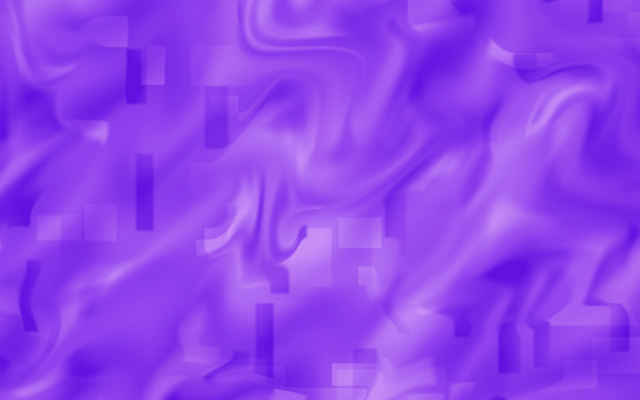
Reproduce this background procedurally as a WebGL 2 fragment shader.

```glsl
#version 300 es
precision highp float;

uniform vec2 u_resolution;
out vec4 outColor;

const vec3 DEEP_VIOLET = vec3(0.38, 0.07, 0.88);
const vec3 MID_VIOLET = vec3(0.57, 0.27, 0.93);
const vec3 PALE_LILAC = vec3(0.78, 0.56, 0.965);
const vec3 WARM_ORCHID = vec3(0.66, 0.29, 0.90);

const vec2 STREAK_DIR = vec2(0.69, 0.72);
const float STREAK_STRETCH = 0.58;   // share of detail removed along a streak
const float SHEAR = 0.08;
const float WARP_STRENGTH = 0.46;
const float WARP_FREQUENCY = 6.5;
const float SINE_FREQUENCY = 11.5;
const float SINE_FALLOFF = 0.75;
const float CALM_SCALE = 0.45;
const float CRISP_EDGE = 0.0025;
const float SMEARED_EDGE = 0.02;
const float DARK_EDGE = 0.006;
const float SINE_CONTRAST = 0.88;
const float LIGHT_CONTRAST = 1.4;
const float DARK_CONTRAST = 2.1;
const float PANEL_CONTRAST = 0.7;
const float TONE_BIAS = 0.08;
const float TONE_RANGE = 2.7;

vec4 hash4(vec2 cell, float seed) {
  vec4 h = fract(vec4(cell.xyx, seed) * vec4(0.1031, 0.1030, 0.0973, 0.1099) + seed * 0.137);
  h += dot(h, h.wzxy + 33.33);
  return fract((h.xxyz + h.yzzw) * h.zywx);
}

// Rotated sine octaves, each bent by a slower crossing wave
float layeredSines(vec2 p) {
  float sum = 0.0, amplitude = 1.0, frequency = SINE_FREQUENCY, angle = 0.6;
  for (int i = 0; i < 4; i++) {
    vec2 dir = vec2(cos(angle), sin(angle));
    float bend = 1.3 * sin(dot(p, vec2(-dir.y, dir.x)) * frequency * 0.7 + angle * 3.0);
    sum += amplitude * sin(dot(p, dir) * frequency + bend + angle * 5.0);
    amplitude *= SINE_FALLOFF;
    frequency *= 1.63;
    angle += 2.4;
  }
  return sum;
}

// Folding currents, sheared along the streak direction
vec2 flowWarp(vec2 p) {
  float across = dot(p, vec2(-STREAK_DIR.y, STREAK_DIR.x));
  float along = dot(p, STREAK_DIR);
  p += STREAK_DIR * SHEAR * sin(across * 17.0 + 1.4 * sin(along * 4.0 + 0.8));
  float frequency = WARP_FREQUENCY;
  for (int i = 0; i < 4; i++) {
    float phase = float(i) * 1.9;
    p += WARP_STRENGTH / frequency * sin(frequency * p.yx + vec2(phase + 0.7, phase * 1.3 + 2.1));
    frequency *= 1.6;
  }
  return p;
}

// One shaded rectangle per cell, sizes given relative to the cell
float blocks(vec2 p, float size, vec2 minHalf, vec2 maxHalf, float edge, float seed) {
  p /= size;
  edge /= size;
  vec2 home = floor(p);
  float sum = 0.0;
  for (int y = -1; y <= 1; y++) {
    for (int x = -1; x <= 1; x++) {
      vec2 cell = home + vec2(x, y);
      vec4 h = hash4(cell + 40.0, seed);
      vec4 shade = hash4(cell + 40.0, seed + 5.3);
      vec2 halfSize = mix(minHalf, maxHalf, h.zw);
      vec2 offset = p - cell - h.xy;
      vec2 cover = smoothstep(-edge, edge, halfSize - abs(offset));
      vec2 slope = offset / halfSize * (shade.xy - 0.5);
      float gradient = clamp(0.7 + 0.8 * (slope.x + slope.y), 0.0, 1.3);
      sum += cover.x * cover.y * gradient * mix(0.4, 1.3, shade.z);
    }
  }
  return sum;
}

void main() {
  vec2 p = gl_FragCoord.xy / u_resolution.y;

  // Small calm zones keep straight blocks, flowing zones smear them
  float flow = smoothstep(-0.9, 0.2, layeredSines(p * CALM_SCALE + vec2(0.3, 1.1)));
  vec2 warped = flowWarp(p);
  vec2 blockPos = mix(p, warped, flow);
  float edge = mix(CRISP_EDGE, SMEARED_EDGE, flow);
  float darkEdge = max(edge, DARK_EDGE);

  // Long soft streaks
  vec2 streakPos = mix(p, warped, 0.5 + 0.5 * flow);
  streakPos -= STREAK_DIR * dot(streakPos, STREAK_DIR) * STREAK_STRETCH;
  float tone = TONE_BIAS + SINE_CONTRAST * layeredSines(streakPos);

  // Wide light blocks, tall dark bars and large faint panels
  tone += LIGHT_CONTRAST * blocks(blockPos, 0.19, vec2(0.15, 0.12), vec2(0.42, 0.25), edge, 1.7);
  tone -= DARK_CONTRAST * blocks(blockPos, 0.22, vec2(0.08, 0.20), vec2(0.14, 0.45), darkEdge, 4.1);
  tone += PANEL_CONTRAST * (blocks(blockPos, 0.32, vec2(0.25, 0.14), vec2(0.5, 0.3), edge, 8.6) - 0.25);

  // Tone to colour, with a faint warm tint
  tone = clamp(tone / TONE_RANGE, -1.0, 1.0);
  vec3 color = mix(MID_VIOLET, tone < 0.0 ? DEEP_VIOLET : PALE_LILAC, abs(tone));
  float warmth = smoothstep(0.6, 2.0, layeredSines(warped * 0.4 + 3.7)) * (1.0 - abs(tone));
  outColor = vec4(mix(color, WARM_ORCHID, 0.3 * warmth), 1.0);
}
```
